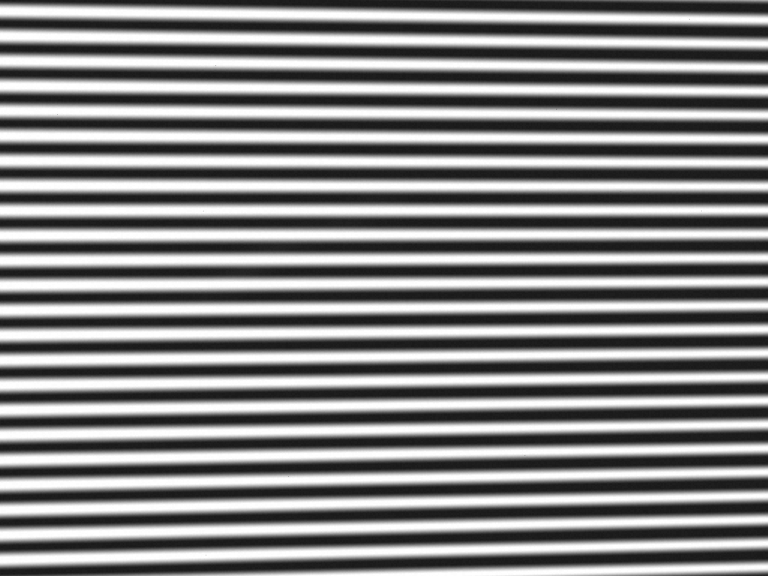
Give the GLSL for this pattern, as a Shadertoy shader.

```glsl
// Soft black and white stripes that fan gently apart towards the left.
// A stripe phase, linear in x, is folded into a triangle wave and shaped by
// smoothstep; a faint smoky streak, specks and fine grain are laid on top.

// Stripe layout, in canvas heights measured from the top (left, right)
const vec2 FIRST_CENTRE = vec2(0.0194, 0.0347);
const vec2 PERIOD = vec2(0.0433, 0.0413);

// Tone ramp from dark centre (0) to bright centre (1)
const float RAMP_START = 0.16;
const float RAMP_END = 0.90;
const vec2 RAMP_SHIFT = vec2(-0.05, 0.06);
const float DARK = 0.11;
const float BRIGHT = 1.0;

// Wear
const vec2 STREAK_CENTRE = vec2(0.50, 0.57);
const vec2 STREAK_SIZE = vec2(0.17, 0.025);
const float STREAK_ANGLE = 0.46;
const float HAZE_AMOUNT = 0.05;
const float GRAIN_ROWS = 384.0;
const float GRAIN_AMOUNT = 0.018;
const float SPECK_ROWS = 7.0;
const float SPECK_RADIUS = 0.011;
const float SPECK_CHANCE = 0.12;
const float SPECK_AMOUNT = 0.18;

float hash(vec2 p) {
    vec3 q = fract(p.xyx * 0.1031);
    q += dot(q, q.yzx + 33.33);
    return fract((q.x + q.y) * q.z);
}

// Brightness of the fanned stripes; uv spans 0 to 1 on both axes
float stripes(vec2 uv) {
    float centre = mix(FIRST_CENTRE.x, FIRST_CENTRE.y, uv.x);
    float period = mix(PERIOD.x, PERIOD.y, uv.x);
    float phase = (1.0 - uv.y - centre) / period;
    float wave = abs(2.0 * fract(phase) - 1.0);
    float shift = mix(RAMP_SHIFT.x, RAMP_SHIFT.y, uv.x);
    float tone = smoothstep(RAMP_START + shift, RAMP_END + shift, wave);
    return mix(DARK, BRIGHT, tone);
}

// Slanted smoky streak, broken up by layered sines
float haze(vec2 p) {
    vec2 d = p - STREAK_CENTRE;
    float c = cos(STREAK_ANGLE), s = sin(STREAK_ANGLE);
    d = vec2(c * d.x + s * d.y, c * d.y - s * d.x) / STREAK_SIZE;
    float clouds = 0.6 + 0.25 * sin(23.0 * p.x + 9.0 * p.y)
                       + 0.15 * sin(41.0 * p.x - 31.0 * p.y);
    return exp(-dot(d, d)) * clouds;
}

// Sparse cellular dust, one possible speck per cell
float specks(vec2 p) {
    vec2 q = p * SPECK_ROWS;
    vec2 cell = floor(q);
    vec2 spot = 0.2 + 0.6 * vec2(hash(cell + 17.0), hash(cell + 43.0));
    float d = length(q - cell - spot);
    float present = step(hash(cell + 71.0), SPECK_CHANCE);
    return present * (1.0 - smoothstep(0.3 * SPECK_RADIUS, SPECK_RADIUS, d));
}

void mainImage(out vec4 fragColor, in vec2 fragCoord) {
    vec2 uv = fragCoord / iResolution.xy;
    vec2 p = fragCoord / iResolution.y;

    float value = stripes(uv);

    // Haze lifts the dark bands only; dust darkens the bright ones
    value += HAZE_AMOUNT * haze(p) * (1.0 - value);
    value -= SPECK_AMOUNT * specks(p) * value;
    value += GRAIN_AMOUNT * (hash(floor(p * GRAIN_ROWS)) - 0.5);

    fragColor = vec4(vec3(clamp(value, 0.0, 1.0)), 1.0);
}
```
